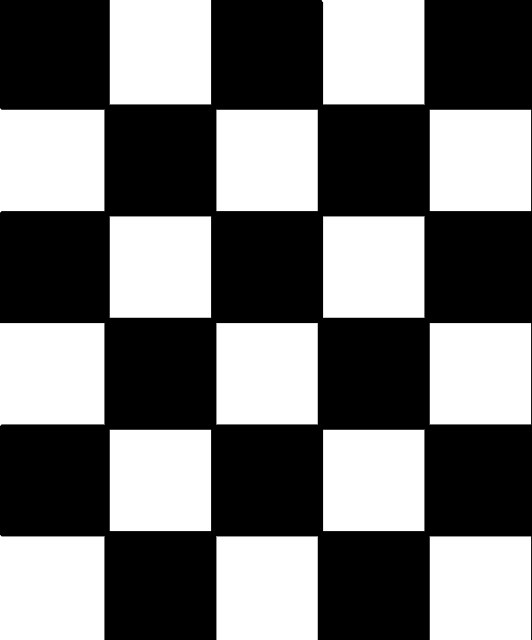
Write a Shadertoy shader that draws this pattern.

```glsl
float boxDistance(vec2 p, vec2 halfSize) {
    vec2 d = abs(p) - halfSize;
    return length(max(d, 0.0)) + min(max(d.x, d.y), 0.0);
}

void mainImage(out vec4 fragColor, in vec2 fragCoord) {
    // Six square cells fill the canvas height
    float pixel = 6.0 / iResolution.y;
    vec2 board = fragCoord * pixel;
    vec2 grid = board + vec2(-0.004, 0.004);
    vec2 cell = clamp(floor(grid), vec2(0.0), vec2(4.0, 5.0));
    vec2 local = grid - cell - 0.5;
    vec2 halfSize = vec2(0.475);

    // Small nicks along the left edge and one at the top
    if (cell.x < 0.5 && !(cell.y == 2.0 && local.y > 0.0))
        halfSize.y += max(0.016 - board.x, 0.0);
    if (cell == vec2(3.0, 5.0) && local.x < 0.0)
        halfSize.x += 0.012 * smoothstep(5.98, 5.99, board.y);

    // White squares run off the left, bottom and top edges
    if (cell.x < 0.5) local.x = max(local.x, 0.0);
    if (cell.y < 0.5) local.y = max(local.y, 0.0);
    if (cell.y > 4.5) local.y = min(local.y, 0.0);

    // Alternate cells hold a white square inset in black
    float isWhite = 1.0 - mod(cell.x + cell.y, 2.0);
    float edge = boxDistance(local, halfSize);
    float square = clamp(0.5 - edge / pixel, 0.0, 1.0);

    fragColor = vec4(vec3(isWhite * square), 1.0);
}
```
